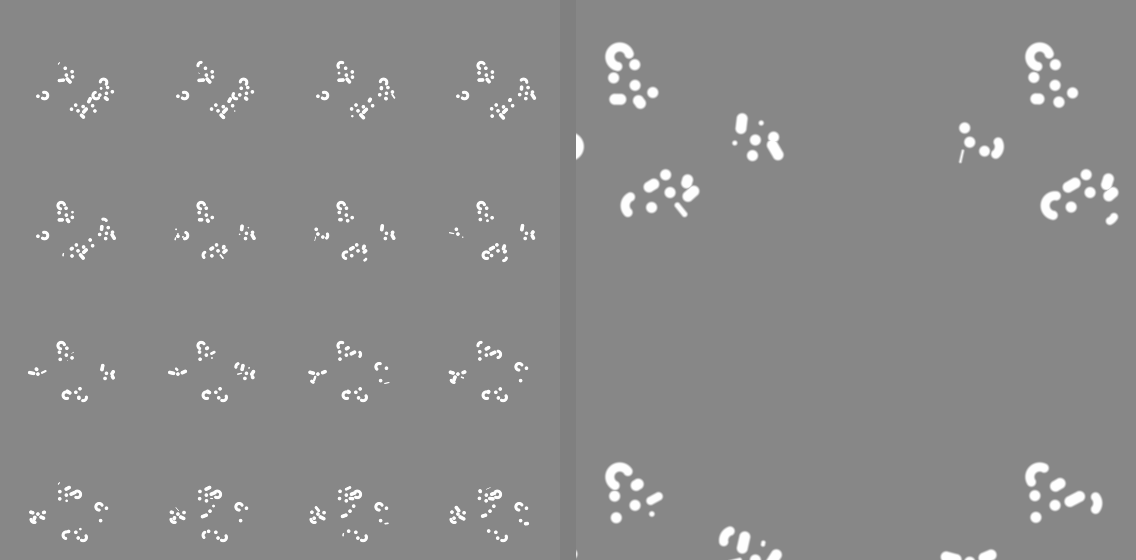
Left, the full canvas; right, a detail of the centre.
This pattern is drawn by a three.js fragment shader. Its source:

```glsl
// A 4 by 4 sheet of frames on grey: small white dots, pills and hooks in clusters.
// Frames run left to right, top to bottom; marks drift, grow and fade with the frame.
// Each frame is laid out on a 192-unit square with y pointing down.
varying vec2 vUv;

const float CELLS = 4.0;
const float UNITS = 192.0;
const float EDGE = 0.75;
const float DOT_RADIUS = 2.5;
const float HOOK_RADIUS = 4.5;
const float HOOK_STROKE = 2.1;
const float FAR = 1000.0;
const float TAU = 6.28318;
const vec3 GREY = vec3(0.53);
const vec3 WHITE = vec3(0.995);

float hash(vec2 p) {
  vec3 q = fract(vec3(p.xyx) * 0.1031);
  q += dot(q, q.yzx + 33.33);
  return fract((q.x + q.y) * q.z);
}

vec2 polar(float angle) {
  return vec2(cos(angle), sin(angle));
}

// Presence from 0 to 1; life holds the middle frame and the half span.
float presence(float frame, vec2 life) {
  return clamp(life.y - abs(frame - life.x), 0.0, 1.0);
}

// Distance to a round-ended bar centred at the origin.
float pill(vec2 p, float angle, float halfLength, float radius) {
  vec2 axis = polar(angle);
  float along = clamp(dot(p, axis), -halfLength, halfLength);
  return length(p - axis * along) - radius;
}

// Distance to a round-ended arc whose middle faces the given angle.
float arc(vec2 p, float facing, float reach, float radius, float stroke) {
  vec2 axis = polar(facing);
  vec2 q = vec2(dot(p, axis), abs(dot(p, vec2(-axis.y, axis.x))));
  float a = min(atan(q.y, q.x), reach);
  return length(q - radius * polar(a)) - stroke;
}

// An arc that opens up and shrinks away over its life.
float hook(vec2 p, float facing, float reach, float frame, vec2 life) {
  float grow = clamp(1.6 * (1.0 - abs(frame - life.x) / life.y), 0.0, 1.0);
  if (grow <= 0.0) return FAR;
  float stroke = HOOK_STROKE * smoothstep(0.0, 0.3, grow);
  return arc(p, facing, reach * grow, HOOK_RADIUS, stroke);
}

// A centre dot within a loose ring of dots that stretch into pills.
float cluster(vec2 p, float ring, float count, float spin, float seed,
              float frame, vec2 life) {
  float alive = presence(frame, life);
  if (alive <= 0.0) return FAR;
  float d = FAR;
  for (int i = 0; i < 7; i++) {
    float n = float(i);
    if (n > count) break;
    float h = hash(vec2(n, seed));
    float k = hash(vec2(seed + 17.0, n));
    float angle = spin + TAU * n / max(count, 1.0) + 0.5 * (h - 0.5) + 0.025 * frame;
    float reach = i == 0 ? 0.0 : ring * (0.88 + 0.3 * k);
    float stretch = i == 0 ? 0.0 : 2.8 * max(0.0, sin(TAU * h + 0.25 * frame));
    float size = i == 0 ? 1.0 : smoothstep(-1.0, -0.6, sin(TAU * k + 0.3 * frame));
    float radius = DOT_RADIUS * alive * size;
    if (radius < 0.4) continue;
    vec2 place = reach * polar(angle) * vec2(1.0, 0.85);
    d = min(d, pill(p - place, angle + 2.0 * (k - 0.5), stretch * alive, radius));
  }
  return d;
}

// Dot clusters: left, top, bottom, right, and the short links between them.
float clusters(vec2 p, float f) {
  float d = cluster(p - vec2(52, 132), 0.0, 0.0, 0.0, 1.0, f, vec2(1, 5));
  d = min(d, cluster(p - vec2(52, 129), 8.5, 5.0, 0.4, 2.0, f, vec2(11, 6.5)));
  d = min(d, cluster(p - vec2(91, 103), 9.5, 6.0, 0.3, 3.0, f, vec2(8, 20)));
  d = min(d, cluster(p - vec2(107, 152), 10.5, 6.0, 0.1, 4.0, f, vec2(2, 6)));
  d = min(d, cluster(p - vec2(104, 154), 9.0, 3.0, 3.2, 5.0, f, vec2(12, 5)));
  d = min(d, cluster(p - vec2(146, 128), 9.5, 6.0, 0.6, 6.0, f, vec2(0, 10)));
  d = min(d, cluster(p - vec2(146, 121), 0.0, 0.0, 0.0, 7.0, f, vec2(14, 5)));
  d = min(d, cluster(p - vec2(138, 138), 10.0, 1.0, 0.0, 8.0, f, vec2(14, 5)));
  d = min(d, cluster(p - vec2(127, 145), 8.5, 2.0, 1.2, 9.0, f, vec2(1, 4)));
  return min(d, cluster(p - vec2(96, 125), 10.0, 2.0, 1.9, 10.0, f, vec2(15, 3)));
}

// Hooks and crescents at the rims of the clusters.
float hooks(vec2 p, float f) {
  float d = hook(p - vec2(61, 131), 0.2, 2.1, f, vec2(2, 5));
  d = min(d, hook(p - vec2(47, 136), 2.2, 0.9, f, vec2(14, 5)));
  d = min(d, hook(p - vec2(84, 90), -2.4, 2.1, f, vec2(6, 6.5)));
  d = min(d, hook(p - vec2(106, 102), 0.0, 2.1, f, vec2(14, 5)));
  d = min(d, hook(p - vec2(91, 158), 3.3, 2.1, f, vec2(9, 5.5)));
  d = min(d, hook(p - vec2(114, 161), 0.8, 1.3, f, vec2(12, 7)));
  d = min(d, hook(p - vec2(142, 113), -1.2, 1.8, f, vec2(0, 5)));
  d = min(d, hook(p - vec2(132, 131), 2.6, 1.8, f, vec2(-0.5, 2.5)));
  return min(d, hook(p - vec2(136, 119), -2.6, 2.1, f, vec2(13, 5)));
}

void main() {
  vec2 grid = vec2(vUv.x, 1.0 - vUv.y) * CELLS;
  vec2 cell = min(floor(grid), CELLS - 1.0);
  vec2 p = (grid - cell) * UNITS;
  float frame = cell.x + CELLS * cell.y;
  float d = min(clusters(p, frame), hooks(p, frame));
  gl_FragColor = vec4(mix(WHITE, GREY, smoothstep(-EDGE, EDGE, d)), 1.0);
}
```
